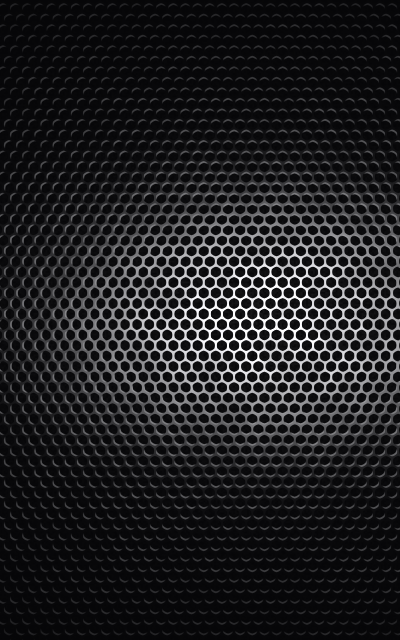
Give the GLSL for this pattern, as a Shadertoy shader.

```glsl
const float PITCH = 0.0304;                  // hole spacing, canvas widths
const vec2 GRID_ORIGIN = vec2(0.3723, 0.894); // centre of one hole
const vec2 LIGHT_CENTER = vec2(0.66, 0.80);
const float HOLE_RADIUS = 0.425;             // in units of the pitch
const vec3 BACKGROUND = vec3(0.020, 0.020, 0.027);
const vec3 METAL = vec3(0.96, 0.96, 0.97);

float hash(vec2 p) {
    vec3 q = fract(vec3(p.xyx) * 0.1031);
    q += dot(q, q.yzx + 33.33);
    return fract((q.x + q.y) * q.z);
}

float valueNoise(vec2 p) {
    vec2 cell = floor(p), f = fract(p);
    f = f * f * (3.0 - 2.0 * f);
    float low = mix(hash(cell), hash(cell + vec2(1.0, 0.0)), f.x);
    float high = mix(hash(cell + vec2(0.0, 1.0)), hash(cell + 1.0), f.x);
    return mix(low, high, f.y);
}

// Offset from the nearest centre of a triangular lattice
vec2 latticeOffset(vec2 p) {
    vec2 period = vec2(1.0, sqrt(3.0));
    vec2 a = mod(p + 0.5 * period, period) - 0.5 * period;
    vec2 b = mod(p, period) - 0.5 * period;
    return dot(a, a) < dot(b, b) ? a : b;
}

// Signed distance to a hole, between a circle and a hexagon
float holeDistance(vec2 p, float radius) {
    vec2 q = abs(p);
    float hexagon = max(q.x, dot(q, vec2(0.5, 0.866)));
    return mix(length(p), hexagon, 0.35) - radius;
}

float coverage(float dist, float pixel) {
    return 1.0 - smoothstep(-0.65 * pixel, 0.65 * pixel, dist);
}

void mainImage(out vec4 fragColor, in vec2 fragCoord) {
    vec2 uv = fragCoord / iResolution.x;
    float pixel = 1.0 / (PITCH * iResolution.x);
    vec2 grid = (uv - GRID_ORIGIN) / PITCH;
    vec2 local = latticeOffset(grid);
    vec2 center = uv - local * PITCH;

    // Broad elliptical light, sampled once per hole for the crescents
    vec2 fromLight = uv - LIGHT_CENTER;
    float spot = length(fromLight / vec2(0.46, 0.275));
    float faceLight = exp(-pow(spot, 2.4));
    vec2 away = center - LIGHT_CENTER;
    float rimLight = 0.95 * exp(-1.15 * length(away / vec2(0.80, 0.45)));
    vec2 outward = normalize(away * vec2(1.0, 1.4) + 0.0001);

    // Mesh face and the inner wall seen on the far side of each hole
    float hole = coverage(holeDistance(local, HOLE_RADIUS), pixel);
    float wallDepth = 0.15 * smoothstep(0.3, 1.2, spot);
    float opening = coverage(holeDistance(local + outward * wallDepth, HOLE_RADIUS), pixel);
    float crescent = hole * (1.0 - opening);
    crescent *= smoothstep(0.0, 0.8, dot(normalize(local + 0.0001), outward));

    // Worn metal, with a faint grain on the floor of the holes
    float wear = 0.82 + 0.30 * valueNoise(grid * 0.8);
    float grain = valueNoise(grid * 7.0);
    float floorLight = (0.015 + 0.065 * grain) * exp(-0.8 * spot);
    float face = (1.0 - hole) * (faceLight + 0.06 * rimLight);

    vec3 color = BACKGROUND + vec3(floorLight * hole);
    color += METAL * wear * (face + crescent * rimLight);
    fragColor = vec4(min(color, vec3(1.0)), 1.0);
}
```
